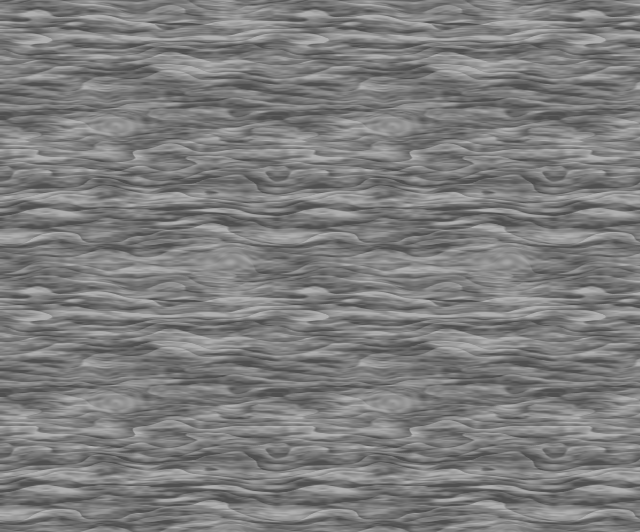
Reproduce this texture procedurally as a Shadertoy shader.

```glsl
// Grey flat-sawn wood grain on a square tile that wraps in both directions.
// Wrapped noise bends a stack of sawtooth growth rings; two knots spread the
// rings apart, and stretched noise adds streaks, ragged patches and fibres.

const float TILES_DOWN = 1.922;      // tiles in the canvas height
const float RINGS = 27.0;            // growth rings per tile, a whole number
const float RING_WARP = 2.0;         // ring displacement, in rings
const float WAVE = 0.017;            // waviness, in tiles
const float FEATHER = 0.20;          // raggedness of patch ends, in tiles
const float RING_CONTRAST = 0.24;
const float STREAK_CONTRAST = 0.115;
const float PATCH_CONTRAST = 0.05;
const float FIBRE_CONTRAST = 0.13;
const float BASE_GREY = 0.408;
const float DARKEST = 0.31;
const float LIGHTEST = 0.69;

// Knots: centre xy, radii zw, in tiles
const int KNOTS = 2;
const vec4 KNOT[KNOTS] = vec4[](
    vec4(0.42, 0.465, 0.095, 0.050),
    vec4(0.83, 0.976, 0.125, 0.062));

// Soft light and dark areas: centre xy, radii zw, with their strength
const int AREAS = 6;
const vec4 AREA[AREAS] = vec4[](
    vec4(0.55, 0.980, 0.300, 0.030),
    vec4(0.83, 0.976, 0.100, 0.046),
    vec4(1.06, 0.980, 0.110, 0.034),
    vec4(0.24, 0.460, 0.130, 0.028),
    vec4(0.56, 0.465, 0.080, 0.025),
    vec4(0.42, 0.465, 0.070, 0.030));
const float AREA_TONE[AREAS] = float[](0.09, 0.06, -0.10, 0.07, -0.07, 0.08);

// Integer hash of a lattice cell, 0 to 1
float hash(vec2 cell, float seed) {
    uint h = uint(cell.x) * 1597u + uint(cell.y) * 51749u + uint(seed) * 7919u;
    h = h * 747796405u + 289133u;
    h = ((h >> ((h >> 28u) + 4u)) ^ h) * 277803737u;
    h = (h >> 22u) ^ h;
    return float(h & 65535u) / 65535.0;
}

// Value noise that wraps once per tile, -0.5 to 0.5
float noise(vec2 p, vec2 cells, float seed) {
    vec2 q = p * cells, i = floor(q), f = q - i;
    f = f * f * (3.0 - 2.0 * f);
    vec2 a = mod(i, cells), b = mod(i + 1.0, cells);
    float low = mix(hash(a, seed), hash(vec2(b.x, a.y), seed), f.x);
    float high = mix(hash(vec2(a.x, b.y), seed), hash(b, seed), f.x);
    return mix(low, high, f.y) - 0.5;
}

// Shortest offset from a centre on the wrapping tile
vec2 offsetFrom(vec2 p, vec2 centre) {
    vec2 d = p - centre;
    return d - floor(d + 0.5);
}

// Sawtooth rings: a slow rise to light, then a sharp dark edge
float growthRings(vec2 p) {
    float warp = noise(p, vec2(5, 19), 1.0) + 0.5 * noise(p, vec2(8, 37), 2.0);
    float phase = RINGS * p.y + RING_WARP * warp;
    float id = mod(floor(phase), RINGS), f = fract(phase);
    float edge = clamp(1.2 * fwidth(phase), 0.10, 0.9);
    float strength = mix(0.6, 1.1, hash(vec2(id, 0.0), 3.0));
    return strength * f * (1.0 - smoothstep(1.0 - edge, 1.0, f));
}

// Bands of light and dark wood with fairly crisp borders
float streaks(vec2 p, vec2 cells, float seed) {
    return smoothstep(-0.17, 0.17, noise(p, cells, seed)) - 0.5;
}

void mainImage(out vec4 fragColor, in vec2 fragCoord) {
    vec2 tile = fragCoord / iResolution.y * TILES_DOWN;

    // Knots spread the grain and carry faint closed rings
    vec2 p = tile;
    float knotTone = 0.0, calm = 0.0;
    for (int k = 0; k < KNOTS; k++) {
        vec2 d = offsetFrom(tile, KNOT[k].xy);
        float r = length(d / KNOT[k].zw);
        float falloff = exp(-r * r);
        p.y -= 0.75 * d.y * falloff;
        float wobble = 3.0 * noise(tile, vec2(9, 14), 4.0);
        knotTone += 0.025 * falloff * sin(14.0 * r + wobble);
        calm += 0.65 * falloff;
    }

    // Gentle waves along the grain
    p.y += WAVE * noise(p, vec2(6, 8), 5.0);
    p.y += 0.5 * WAVE * noise(p, vec2(13, 18), 6.0);

    // Fibres push the ends of patches in and out
    float shift = noise(p, vec2(3, 70), 7.0) + 0.6 * noise(p, vec2(5, 140), 8.0);
    vec2 ragged = p + vec2(FEATHER * shift, 0.0);

    float grey = BASE_GREY + knotTone;
    for (int k = 0; k < AREAS; k++) {
        vec2 d = offsetFrom(tile + vec2(FEATHER * shift, 0.0), AREA[k].xy) / AREA[k].zw;
        float falloff = exp(-dot(d, d));
        grey += AREA_TONE[k] * falloff;
        calm += 0.35 * falloff;
    }
    calm = min(calm, 0.8);

    // Rings, streaks, patches and fibres
    grey += RING_CONTRAST * mix(growthRings(p), 0.36, calm);
    grey += STREAK_CONTRAST * (1.0 - calm) * streaks(ragged, vec2(6, 53), 9.0);
    grey += STREAK_CONTRAST * (1.0 - calm) * streaks(ragged, vec2(6, 33), 13.0);
    grey += PATCH_CONTRAST * (1.0 - calm) * noise(ragged, vec2(4, 11), 10.0);
    grey += FIBRE_CONTRAST * noise(p, vec2(12, 105), 11.0);
    grey += FIBRE_CONTRAST * noise(p, vec2(36, 200), 12.0);

    fragColor = vec4(vec3(clamp(grey, DARKEST, LIGHTEST)), 1.0);
}
```
